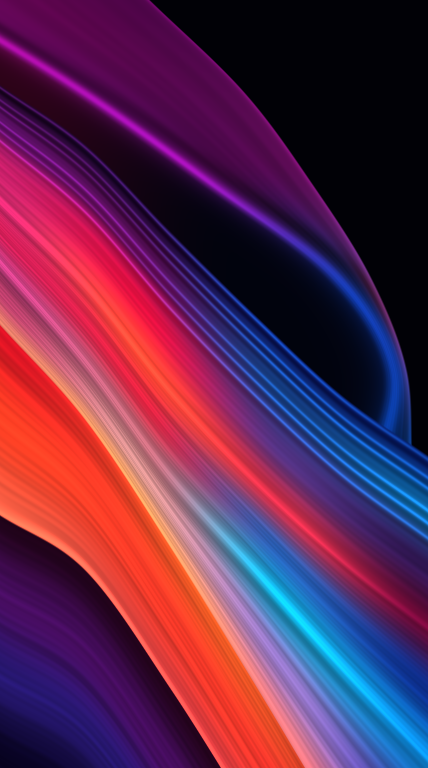
Give the GLSL for this background, as a WebGL 2 fragment shader.

```glsl
#version 300 es
precision highp float;
// Flowing silk ribbons in red, violet and blue, with a translucent veil over black.
uniform vec2 u_resolution;
out vec4 fragColor;

// Smooth curve through six evenly spaced heights.
float curve(float t, float k[6]) {
  float f = clamp(t, 0.0, 1.0) * 5.0;
  int i = min(int(f), 4);
  f -= float(i);
  float b = k[i], c = k[i + 1];
  float a = i > 0 ? k[i - 1] : 2.0 * b - c;
  float d = i < 4 ? k[i + 2] : 2.0 * c - b;
  return b + 0.5 * f * (c - a + f * (2.0 * a - 5.0 * b + 4.0 * c - d + f * (3.0 * (b - c) + d - a)));
}

// Four evenly spaced colour stops.
vec3 ramp(float t, vec3 a, vec3 b, vec3 c, vec3 d) {
  vec3 w = smoothstep(vec3(0.0, 1.0, 2.0), vec3(1.0, 2.0, 3.0), vec3(t * 3.0));
  return mix(mix(mix(a, b, w.x), c, w.y), d, w.z);
}

// Three evenly spaced colour stops.
vec3 ramp(float t, vec3 a, vec3 b, vec3 c) {
  return mix(mix(a, b, smoothstep(0.0, 0.5, t)), c, smoothstep(0.5, 1.0, t));
}

vec2 gradient(vec2 cell) {
  float angle = 6.2832 * fract(sin(dot(cell, vec2(127.1, 311.7))) * 4375.85);
  return vec2(cos(angle), sin(angle));
}

float gradientNoise(vec2 p) {
  vec2 i = floor(p), f = fract(p), e = vec2(0.0, 1.0);
  vec2 w = f * f * f * (f * (f * 6.0 - 15.0) + 10.0);
  float low = mix(dot(gradient(i), f), dot(gradient(i + e.yx), f - e.yx), w.x);
  float high = mix(dot(gradient(i + e), f - e), dot(gradient(i + e.yy), f - e.yy), w.x);
  return mix(low, high, w.y);
}

// Fine streaks that follow the fold coordinate.
float streaks(float along, float across) {
  return 0.6 * gradientNoise(vec2(along * 1.5, across * 9.0))
       + 0.5 * gradientNoise(vec2(along * 2.0 + 7.0, across * 27.0));
}

float glow(float d, float width) { return exp(-d * d / (width * width)); }

// Translucent veil with a hooked end, and the dark hollow beneath it.
vec3 veil(vec2 p, float px) {
  float v = p.y / 0.6;
  float outer = curve(v, float[6](0.349, 0.570, 0.730, 0.865, 0.949, 0.963));
  float inner = curve(v, float[6](-0.174, 0.174, 0.479, 0.767, 0.902, 0.865));
  float t = (p.x - inner) / (outer - inner);
  vec3 fold = ramp(v, vec3(0.46, 0.03, 0.42), vec3(0.42, 0.04, 0.46), vec3(0.04, 0.16, 0.48), vec3(0.02, 0.15, 0.40));
  vec3 body = ramp(v, vec3(0.36, 0.02, 0.30), vec3(0.31, 0.03, 0.30), vec3(0.06, 0.15, 0.42), vec3(0.02, 0.17, 0.45));
  vec3 rim = ramp(v, vec3(0.30, 0.02, 0.28), vec3(0.34, 0.04, 0.31), vec3(0.30, 0.15, 0.39), vec3(0.03, 0.20, 0.48));
  vec3 cloth = ramp(t, fold, body, rim) * (1.0 + 0.3 * streaks(p.y, t * 0.5));
  cloth += fold * (0.6 * glow(p.x - inner - 0.02, 0.018) - 0.35 * glow(p.x - inner - 0.07, 0.03));
  cloth += rim * 0.5 * glow(p.x - outer, 0.008);
  vec3 hollow = mix(vec3(0.17, 0.01, 0.09), vec3(0.005, 0.01, 0.05), smoothstep(0.0, 0.55, p.x));
  hollow += fold * 0.5 * exp(-max(inner - p.x, 0.0) / 0.035);
  vec3 col = mix(hollow, cloth, smoothstep(-0.015, 0.015, p.x - inner));
  return mix(col, vec3(0.003, 0.003, 0.025), smoothstep(-px, px, p.x - outer));
}

void main() {
  vec2 p = gl_FragCoord.xy / u_resolution;
  p.y = 1.0 - p.y;
  float x = p.x, px = 1.5 / u_resolution.y;

  // Fold lines, from the upper edge of the ribbon downwards.
  float crest = curve(x, float[6](0.111, 0.189, 0.303, 0.413, 0.516, 0.594));
  float ember = curve(x, float[6](0.260, 0.370, 0.510, 0.628, 0.729, 0.815));
  float cyan = curve(x, float[6](0.341, 0.471, 0.622, 0.746, 0.870, 0.987));
  float cream = curve(x, float[6](0.423, 0.547, 0.714, 0.895, 1.08, 1.25));
  float hem = curve(x, float[6](0.671, 0.743, 0.898, 1.075, 1.25, 1.42));
  float a = (p.y - crest) / (ember - crest);
  float b = (p.y - ember) / (cyan - ember);
  float c = (p.y - cyan) / (cream - cyan);
  float d = (p.y - cream) / (hem - cream);
  float below = p.y - hem;

  // Colours along each fold line.
  vec3 emberColor = ramp(x, vec3(0.78, 0.15, 0.40), vec3(1.0, 0.28, 0.20), vec3(0.80, 0.17, 0.27), vec3(0.40, 0.03, 0.20));
  vec3 cyanColor = ramp(x, vec3(0.72, 0.22, 0.47), vec3(0.74, 0.40, 0.46), vec3(0.05, 0.66, 0.84), vec3(0.04, 0.52, 0.84));
  vec3 creamColor = ramp(x, vec3(0.93, 0.52, 0.42), vec3(1.0, 0.66, 0.40), vec3(0.95, 0.48, 0.50), vec3(0.80, 0.30, 0.55));

  // Upper ribbon: violet to red on the left, blue on the right.
  vec3 upper = ramp(a,
    ramp(x, vec3(0.13, 0.02, 0.17), vec3(0.11, 0.03, 0.20), vec3(0.04, 0.12, 0.42), vec3(0.03, 0.13, 0.45)),
    ramp(x, vec3(0.38, 0.06, 0.42), vec3(0.38, 0.06, 0.38), vec3(0.09, 0.27, 0.56), vec3(0.05, 0.39, 0.64)),
    ramp(x, vec3(0.80, 0.12, 0.42), vec3(0.90, 0.06, 0.25), vec3(0.31, 0.19, 0.50), vec3(0.20, 0.09, 0.34)), emberColor);
  for (int i = 0; i < 6; i++) {
    float at = 0.02 + 0.095 * float(i) + 0.02 * sin(float(i) * 2.4);
    vec3 thread = mix(vec3(0.28, 0.08, 0.36), vec3(0.08, 0.32, 0.62), smoothstep(0.2, 0.65, x));
    upper += thread * (0.6 * glow(a - at, 0.012) - 0.22 * glow(a - at - 0.035, 0.025));
  }
  // Middle folds, lit by the cyan and cream ridges.
  vec3 middle = ramp(b, emberColor,
    ramp(x, vec3(0.85, 0.12, 0.35), vec3(0.84, 0.13, 0.24), vec3(0.15, 0.37, 0.71), vec3(0.05, 0.19, 0.58)), cyanColor);
  vec3 lower = ramp(c, cyanColor,
    ramp(x, vec3(0.76, 0.25, 0.43), vec3(0.85, 0.57, 0.56), vec3(0.58, 0.46, 0.78), vec3(0.28, 0.24, 0.70)), creamColor);
  // Fiery sheet, then the shaded violet fold under it.
  vec3 fire = ramp(d,
    ramp(x, vec3(0.85, 0.07, 0.14), vec3(1.0, 0.38, 0.15), vec3(0.68, 0.06, 0.16)),
    ramp(x, vec3(1.0, 0.25, 0.14), vec3(0.96, 0.22, 0.16), vec3(0.82, 0.13, 0.25)),
    ramp(x, vec3(0.96, 0.37, 0.27), vec3(0.88, 0.24, 0.26), vec3(0.88, 0.24, 0.30)));
  vec3 shade = ramp(below / 0.31, vec3(0.13, 0.01, 0.10), vec3(0.28, 0.05, 0.38), vec3(0.15, 0.09, 0.44), vec3(0.03, 0.01, 0.13));

  // Stack the layers from top to bottom.
  vec3 ribbon = mix(upper, middle, step(0.0, b));
  ribbon = mix(ribbon, lower, step(0.0, c));
  ribbon += emberColor * 0.25 * glow(p.y - ember, 0.006);
  ribbon += cyanColor * (0.3 * glow(p.y - cyan, 0.006) - 0.2 * glow(p.y - cyan - 0.018, 0.010));
  ribbon = mix(ribbon, fire, smoothstep(-px, px, p.y - cream));
  ribbon += vec3(0.25, 0.12, 0.08) * glow(below + 0.004, 0.006);
  ribbon = mix(ribbon, shade, smoothstep(-px, px, below));
  float across = clamp(a, 0.0, 1.0) + clamp(b, 0.0, 1.0) + clamp(c, 0.0, 1.0) + clamp(d, 0.0, 1.0) + max(below, 0.0) * 5.0;
  ribbon *= 1.0 + 0.38 * streaks(x, across);

  vec3 col = mix(veil(p, px * 1.5), ribbon, smoothstep(-px, px, p.y - crest));
  fragColor = vec4(clamp(col, 0.0, 1.0), 1.0);
}
```
